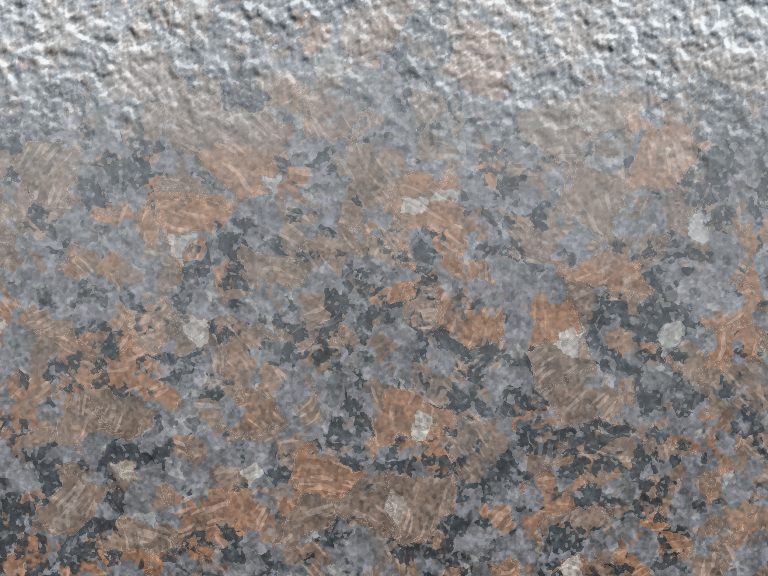
This texture is drawn by a Shadertoy shader. Its source:

```glsl
vec3 hash3(vec2 p) {
    vec3 q = fract(p.xyx * vec3(0.1031, 0.1030, 0.0973));
    q += dot(q, q.yxz + 33.33);
    return fract((q.xxy + q.yzz) * q.zyx);
}

// Cellular noise: three random values per cell, blended softly at the borders
vec3 grains(vec2 p, float crispness) {
    vec2 cell = floor(p);
    vec3 sum = vec3(0.0);
    float total = 0.0;
    for (int y = -1; y <= 1; y++) {
        for (int x = -1; x <= 1; x++) {
            vec2 id = cell + vec2(x, y);
            vec2 offset = id + hash3(id + 17.3).xy - p;
            float weight = exp(-crispness * dot(offset, offset));
            sum += weight * hash3(id + 91.7);
            total += weight;
        }
    }
    return sum / total;
}

vec3 layeredGrains(vec2 p) {
    vec3 sum = vec3(0.0);
    float amplitude = 0.55;
    for (int i = 0; i < 3; i++) {
        sum += amplitude * grains(p, 6.0);
        p = mat2(0.8, 0.6, -0.6, 0.8) * p * 2.1 + 13.7;
        amplitude *= 0.5;
    }
    return sum / 0.9625;
}

vec2 rotate(vec2 p, float angle) {
    float c = cos(angle), s = sin(angle);
    return vec2(c * p.x - s * p.y, s * p.x + c * p.y);
}

// Thin curved scratches running along the given angle
float scratches(vec2 p, float angle) {
    vec2 along = rotate(p, angle);
    along.y += 0.004 * sin(along.x * 45.0);
    return smoothstep(0.66, 0.92, grains(along * vec2(32.0, 170.0), 10.0).x);
}

// Light reflected from above, strongest in the upper corners
float sheenAt(vec2 uv) {
    float left = exp(-dot((uv - vec2(0.0, 1.0)) * vec2(5.0, 3.5), (uv - vec2(0.0, 1.0)) * vec2(5.0, 3.5)));
    float right = exp(-dot((uv - 1.0) * vec2(2.6, 3.0), (uv - 1.0) * vec2(2.6, 3.0)));
    return 0.04 + 0.42 * uv.y + 0.12 * smoothstep(0.65, 1.0, uv.y) + 0.2 * left + 0.18 * right;
}

void mainImage(out vec4 fragColor, in vec2 fragCoord) {
    const vec3 slate = vec3(0.34, 0.35, 0.36);
    const vec3 lavender = vec3(0.48, 0.48, 0.51);
    const vec3 charcoal = vec3(0.17, 0.19, 0.21);
    const vec3 umber = vec3(0.39, 0.33, 0.29);
    const vec3 tan_ = vec3(0.53, 0.44, 0.38);
    const vec3 rust = vec3(0.58, 0.39, 0.28);
    const vec3 quartz = vec3(0.64, 0.64, 0.62);
    const vec3 skylight = vec3(0.80, 0.83, 0.85);

    vec2 uv = fragCoord / iResolution.xy;
    vec2 p = fragCoord / iResolution.y;

    // Ragged outlines from two scales of distortion
    vec3 broad = layeredGrains(p * 9.0);
    vec3 rough = layeredGrains(p * 48.0);
    vec2 q = p + 0.03 * (broad.xy - 0.5) + 0.024 * (rough.xy - 0.5);

    vec3 fine = grains(q * 62.0, 22.0);
    vec3 medium = grains(q * 25.0, 28.0);
    vec3 large = grains(q * vec2(10.0, 12.0), 40.0);
    vec3 grit = grains(p * 165.0, 10.0);

    // Grey ground mass and brown feldspar
    vec3 stone = mix(slate, lavender, fine.x);
    stone = mix(stone, quartz, 0.5 * smoothstep(0.75, 0.92, fine.y));
    vec3 feldspar = mix(umber, tan_, 0.65 * medium.y + 0.35 * fine.x);
    feldspar = mix(feldspar, rust, 0.75 * smoothstep(0.5, 0.95, large.y + 0.4 * (rough.x - 0.5)));
    float bigGrain = smoothstep(0.76, 0.82, large.x + 0.15 * (rough.z - 0.5));
    float smallGrain = smoothstep(0.46, 0.60, medium.x + 0.5 * (broad.z - 0.5) + 0.3 * (fine.z - 0.5));
    float brown = max(bigGrain, smallGrain);
    stone = mix(stone, feldspar, 0.92 * brown);

    // Dark mica clusters and rare pale crystals
    float mica = 0.5 * fine.y + 0.5 * medium.z + 0.8 * (broad.x - 0.5) + 0.5 * (rough.z - 0.5);
    mica = smoothstep(0.58, 0.74, mica) * (1.0 - 0.85 * bigGrain);
    stone = mix(stone, charcoal, 0.85 * mica);
    stone = mix(stone, quartz, 0.8 * (1.0 - smoothstep(0.02, 0.05, medium.z)));

    // Grit, bright specks and scratches
    stone *= 1.0 + 0.32 * (grit.x - 0.5) + 0.35 * (rough.y - 0.5);
    float speck = smoothstep(0.72, 0.92, grit.y);
    stone = mix(stone, quartz, speck * (0.18 + 0.3 * mica));
    float scratch = scratches(p, 3.14 * large.z);
    stone += 0.13 * scratch * (0.3 + 0.7 * brown);

    // Wet sheen with embossed relief and glints
    float sheen = sheenAt(uv) + 0.15 * (broad.y - 0.5);
    float relief = rough.x - layeredGrains((p + vec2(0.004, 0.007)) * 48.0).x;
    float wet = smoothstep(0.35, 0.75, sheen);
    vec3 color = mix(stone, skylight, clamp(sheen, 0.0, 0.75));
    color += relief * (0.12 + 0.75 * wet);
    float glint = smoothstep(0.12, 0.3, relief + 0.2 * (grit.z - 0.5));
    color = mix(color, vec3(0.93, 0.95, 0.96), glint * wet * 0.8);

    fragColor = vec4(clamp(color, 0.0, 1.0), 1.0);
}
```
